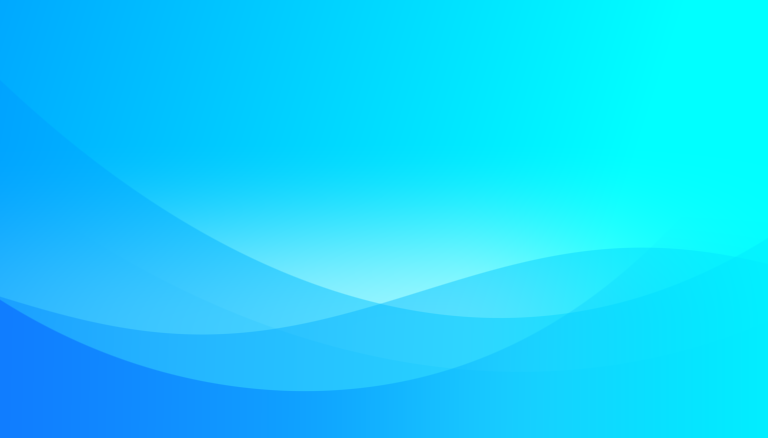
A WebGL 2 fragment shader for this background:

```glsl
#version 300 es
precision highp float;
// Translucent blue and cyan waves sweeping under a soft white glow.

#define GLOW_STRENGTH 0.60
#define GLOW_CENTER 0.58
#define GLOW_TOP 0.68
#define GLOW_BOTTOM 0.25
#define BOWL_ALPHA 0.46
#define INNER_ALPHA 0.20
#define WAVE_ALPHA 0.45
#define DEEP_ALPHA 0.78

uniform vec2 u_resolution;
out vec4 fragColor;

const float PI = 3.14159;

// Valley around its lowest point; k holds constant, linear and square curvature.
float valley(float x, vec2 lowest, vec3 k) {
    float d = x - lowest.x;
    return lowest.y + d * d * (k.x + d * (k.y + d * k.z));
}

// Swell from a trough on the left to a crest on the right.
float swell(float x) {
    float t = (x - 0.241) / 0.573;
    return mix(0.237, 0.434, 0.5 - 0.5 * cos(PI * t)) - 0.012 * sin(PI * t);
}

// Smooth coverage of the area under a curve.
float below(float height, float y) {
    float d = height - y;
    float w = max(fwidth(d), 1e-5);
    return smoothstep(-0.7 * w, 0.7 * w, d);
}

// Sky gradient, with a white glow that gathers above the waves.
vec3 sky(vec2 p) {
    float green = min(0.66 + 0.38 * p.x + 0.07 * (1.0 - p.y), 1.0);
    float reach = p.x < GLOW_CENTER ? 0.75 : 0.25;
    float across = (p.x - GLOW_CENTER) / reach;
    float rise = 1.0 - smoothstep(GLOW_BOTTOM, GLOW_TOP, p.y);
    float glow = GLOW_STRENGTH * rise * exp(-across * across);
    return mix(vec3(0.0, green, 1.0), vec3(1.0), glow);
}

// Sheet tint, running from a given blue on the left to cyan on the right.
vec3 sheet(float x, vec3 blue) {
    return mix(blue, vec3(0.0, 0.92, 1.0), x);
}

void main() {
    vec2 p = gl_FragCoord.xy / u_resolution;
    vec3 color = sky(p);

    // Wide bowl
    float bowl = below(valley(p.x, vec2(0.651, 0.274), vec3(1.38, 0.28, 0.2)), p.y);
    color = mix(color, sheet(p.x, vec3(0.0, 0.60, 1.0)), bowl * BOWL_ALPHA);

    // Faint inner bowl, fading out to the left
    float inner = below(valley(p.x, vec2(0.677, 0.151), vec3(1.02, 0.2, 0.2)), p.y);
    float innerFade = smoothstep(0.0, 0.55, p.x);
    color = mix(color, sheet(p.x, vec3(0.02, 0.60, 1.0)), inner * innerFade * INNER_ALPHA);

    // Rolling wave
    float wave = below(swell(p.x), p.y);
    color = mix(color, sheet(p.x, vec3(0.02, 0.52, 1.0)), wave * WAVE_ALPHA);

    // Deep foreground, thinning out to the right and upward
    float deep = below(valley(p.x, vec2(0.397, 0.107), vec3(1.31, 0.3, 0.85)), p.y);
    float thin = mix(1.0, 0.42, smoothstep(0.35, 0.75, p.x));
    float lift = 1.0 - smoothstep(0.25, 0.54, p.y) * smoothstep(0.3, 0.7, p.x);
    vec3 deepTint = sheet(pow(p.x, 1.25), vec3(0.05, 0.45, 1.0));
    color = mix(color, deepTint, deep * thin * lift * DEEP_ALPHA);

    fragColor = vec4(color, 1.0);
}
```
